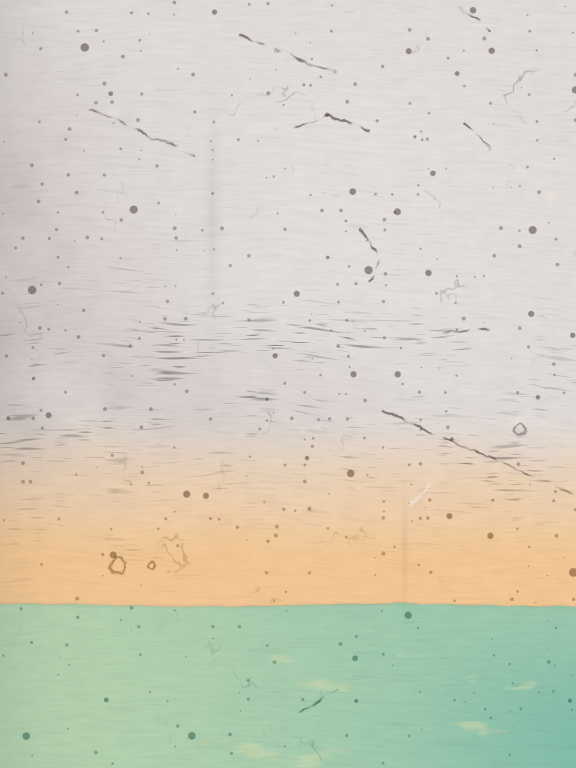
A Shadertoy shader for this background:

```glsl
vec2 hash2(vec2 p) {
    p = vec2(dot(p, vec2(127.1, 311.7)), dot(p, vec2(269.5, 183.3)));
    return fract(sin(p) * 43758.55);
}

float gradientNoise(vec2 p) {
    vec2 i = floor(p), f = fract(p);
    vec2 u = f * f * f * (f * (f * 6.0 - 15.0) + 10.0);
    vec2 e = vec2(0.0, 1.0);
    float a = dot(hash2(i) * 2.0 - 1.0, f);
    float b = dot(hash2(i + e.yx) * 2.0 - 1.0, f - e.yx);
    float c = dot(hash2(i + e.xy) * 2.0 - 1.0, f - e.xy);
    float d = dot(hash2(i + e.yy) * 2.0 - 1.0, f - e.yy);
    return mix(mix(a, b, u.x), mix(c, d, u.x), u.y);
}

float fbm(vec2 p) {
    float sum = 0.0, amp = 0.6;
    for (int i = 0; i < 5; i++) {
        sum += amp * gradientNoise(p);
        p = mat2(1.6, 1.2, -1.2, 1.6) * p + 7.3;
        amp *= 0.55;
    }
    return sum;
}

// Gaussian spot with separate radii
float spot(vec2 p, vec2 center, vec2 radius) {
    vec2 d = (p - center) / radius;
    return exp(-dot(d, d));
}

float segmentDistance(vec2 p, vec2 a, vec2 b) {
    vec2 ab = b - a;
    return length(p - a - ab * clamp(dot(p - a, ab) / dot(ab, ab), 0.0, 1.0));
}

// Randomly placed dots, one candidate per cell
float speckles(vec2 p, float cells, float density) {
    vec2 id = floor(p * cells), rnd = hash2(id + 3.7);
    float d = length(fract(p * cells) - 0.25 - 0.5 * rnd) / cells;
    float radius = (0.06 + 0.16 * rnd.y) / cells;
    float soft = 0.8 / iResolution.y;
    float present = step(hash2(id + 51.0).x, density);
    return present * (1.0 - smoothstep(radius - soft, radius + soft, d));
}

// Long cracks as end point pairs, broken up by noise
float cracks(vec2 p) {
    const vec4 lines[12] = vec4[12](
        vec4(0.312, 0.952, 0.436, 0.906), vec4(0.358, 0.828, 0.430, 0.849),
        vec4(0.430, 0.849, 0.482, 0.831), vec4(0.470, 0.703, 0.496, 0.659),
        vec4(0.496, 0.659, 0.480, 0.635), vec4(0.607, 0.840, 0.638, 0.805),
        vec4(0.599, 0.990, 0.638, 0.961), vec4(0.499, 0.464, 0.586, 0.427),
        vec4(0.586, 0.427, 0.750, 0.355), vec4(0.117, 0.857, 0.254, 0.798),
        vec4(0.390, 0.073, 0.439, 0.102), vec4(0.573, 0.564, 0.638, 0.573));
    vec2 q = p + 0.012 * vec2(fbm(p * 28.0), fbm(p * 28.0 + 40.0));
    float d = 1.0;
    for (int i = 0; i < 12; i++) d = min(d, segmentDistance(q, lines[i].xy, lines[i].zw));
    float broken = smoothstep(-0.25, 0.25, gradientNoise(p * 55.0));
    return broken * (1.0 - smoothstep(0.0004, 0.0012 + 1.0 / iResolution.y, d));
}

void mainImage(out vec4 fragColor, in vec2 fragCoord) {
    vec2 p = fragCoord / iResolution.y;
    p.x *= 0.75 * iResolution.y / iResolution.x;
    float cloud = fbm(p * 6.0);
    float fine = fbm(p * 45.0);

    // Plaster fading down into orange
    float fadeY = p.y + 0.025 * cloud;
    vec3 wall = mix(vec3(0.875, 0.853, 0.843), vec3(0.92, 0.81, 0.69), smoothstep(0.47, 0.345, fadeY));
    wall = mix(wall, vec3(0.945, 0.775, 0.58), smoothstep(0.365, 0.265, fadeY));

    // Dirty haze on the left and above the fade
    float haze = 0.8 * spot(p, vec2(0.02, 0.60), vec2(0.17, 0.20))
               + 0.55 * spot(p, vec2(0.20, 0.47), vec2(0.30, 0.07))
               + 0.3 * spot(p, vec2(0.0, 0.85), vec2(0.10, 0.25));
    wall *= 1.0 - haze * (0.09 + 0.14 * cloud) * vec3(0.85, 1.0, 1.05);
    wall += 0.015 * spot(p, vec2(0.50, 0.70), vec2(0.22, 0.25));

    // Green band with pale wear and a teal corner
    vec3 green = mix(vec3(0.70, 0.81, 0.68), vec3(0.62, 0.785, 0.675), smoothstep(0.05, 0.65, p.x + 0.2 * cloud));
    green = mix(green, vec3(0.47, 0.72, 0.66), 0.75 * spot(p, vec2(0.78, 0.03), vec2(0.20, 0.13)));
    float wear = smoothstep(0.18, 0.34, fbm(p * vec2(9.0, 24.0) + 12.0));
    green = mix(green, vec3(0.79, 0.83, 0.67), 0.55 * wear);
    float edge = 0.212 + 0.002 * sin(p.x * 13.0 + 1.2) + 0.003 * gradientNoise(vec2(p.x * 24.0, 2.0));
    float band = 1.0 - smoothstep(-0.0015, 0.0015, p.y - edge + 0.001 * fine);
    vec3 color = mix(wall, green, band);
    color *= 1.0 - 0.08 * exp(-abs(p.y - edge) * 600.0);

    // Brushed grain, bending with the surface
    float bend = p.y + 0.018 * gradientNoise(p * 5.0) + 0.06 * max(p.x - 0.4, 0.0);
    float grain = gradientNoise(vec2(p.x * 16.0, bend * 190.0));
    float hairs = gradientNoise(vec2(p.x * 32.0 + 9.0, bend * 310.0));
    float scratched = spot(p, vec2(0.50, 0.53), vec2(0.35, 0.07))
                    + spot(p, vec2(0.64, 0.39), vec2(0.18, 0.045))
                    + 0.8 * spot(p, vec2(0.10, 0.46), vec2(0.28, 0.15));
    float patches = smoothstep(-0.25, 0.3, fbm(p * vec2(7.0, 15.0) + 5.0));
    color *= 1.0 + 0.035 * grain + 0.03 * hairs + 0.025 * fine;
    color *= 1.0 - (0.06 + 0.30 * scratched) * patches * smoothstep(0.15, 0.5, max(grain, hairs));

    // Faint vertical runs
    float runs = spot(p, vec2(0.277, 0.72), vec2(0.008, 0.13)) + spot(p, vec2(0.527, 0.28), vec2(0.004, 0.07));
    color *= 1.0 - 0.045 * runs * (1.0 + fine);

    // Cracks, specks and pits
    vec3 ink = mix(vec3(0.30, 0.27, 0.26), vec3(0.45, 0.29, 0.15), smoothstep(0.42, 0.30, p.y));
    ink = mix(ink, vec3(0.18, 0.38, 0.32), band);
    float veins = 1.0 - smoothstep(0.0, 0.018, abs(fbm(p * 7.0 + 31.0)));
    veins *= smoothstep(0.10, 0.35, fbm(p * 11.0 + 70.0));
    float marks = 0.65 * cracks(p) + 0.28 * veins;
    marks += 0.40 * speckles(p, 85.0, 0.07) + 0.55 * speckles(p + 0.37, 38.0, 0.035);
    vec2 w = p + 0.012 * vec2(fine, fbm(p * 45.0 + 20.0));
    float pit = min(abs(length(w - vec2(0.154, 0.264)) - 0.010), abs(length(w - vec2(0.198, 0.264)) - 0.004));
    pit = min(pit, abs(length(w - vec2(0.677, 0.440)) - 0.007));
    marks += 0.5 * (1.0 - smoothstep(0.0, 0.003, pit));
    color = mix(color, ink, min(marks, 0.8));

    // Pale chips and scrape
    float scrape = segmentDistance(w, vec2(0.534, 0.343), vec2(0.562, 0.369));
    float chips = 0.6 * (1.0 - smoothstep(0.0005, 0.003, scrape));
    chips += 0.6 * spot(w, vec2(0.672, 0.452), vec2(0.010, 0.006)) + 0.5 * spot(w, vec2(0.717, 0.744), vec2(0.010, 0.008));
    color = mix(color, vec3(0.93, 0.90, 0.86), min(chips, 0.8));

    // Darkened left border
    color *= 1.0 - 0.06 * exp(-p.x * 22.0);
    fragColor = vec4(clamp(color, 0.0, 1.0), 1.0);
}
```
